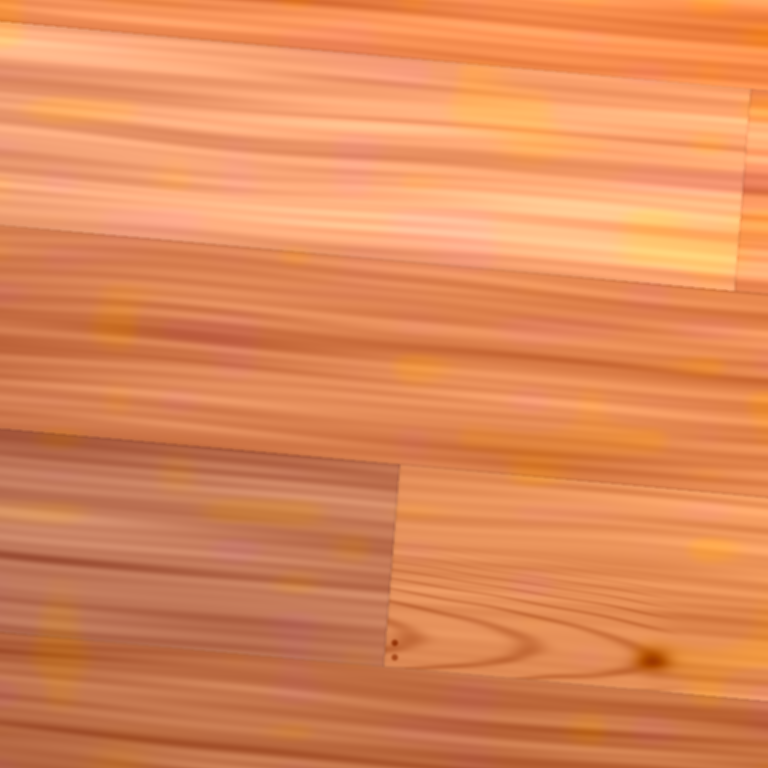
A WebGL 1 fragment shader for this texture:

```glsl
precision highp float;
// Warm, softly lit wooden floor: slightly tilted planks with long grain, butt joints and a small knot.
uniform vec2 u_resolution;

float hash(vec2 p) {
  p = fract(p * vec2(0.1371, 0.1173));
  p += dot(p, p.yx + 19.19);
  return fract((p.x + p.y) * p.x * 7.31);
}

float noise(vec2 p) {
  vec2 i = floor(p), f = fract(p);
  f = f * f * (3.0 - 2.0 * f);
  return mix(mix(hash(i), hash(i + vec2(1, 0)), f.x),
             mix(hash(i + vec2(0, 1)), hash(i + vec2(1, 1)), f.x), f.y);
}

// Soft dark line along the grain, sharper on its lower side
float streak(float v, float centre, float width) {
  float d = (v - centre) / width;
  return exp(-d * d * (d > 0.0 ? 4.0 : 0.6));
}

vec3 plankColor(float row, float side) {
  if (row < 0.0) return vec3(0.95, 0.56, 0.33);
  if (row < 1.0) return mix(vec3(0.97, 0.64, 0.45), vec3(0.93, 0.56, 0.37), side);
  if (row < 2.0) return vec3(0.87, 0.51, 0.31);
  if (row < 3.0) return mix(vec3(0.80, 0.49, 0.35), vec3(0.88, 0.53, 0.32), side);
  return vec3(0.80, 0.46, 0.28);
}

vec3 wood(vec2 p) {
  // Tilted plank axes, with v running downwards
  float u = p.x + 0.08 * p.y;
  float v = p.y - 0.09 * p.x;
  float row = floor((v - 0.028) / 0.265);
  // Even rows have a joint inside the canvas
  float joint = 0.987 - 0.209 * row + 9.0 * mod(row, 2.0);
  float side = step(joint, u);
  vec3 color = plankColor(row, side);

  // Long grain at three scales, different in every plank
  vec2 seed = vec2(row * 7.3 + side * 31.7 + 40.0, row * 13.1 + side * 5.9 + 60.0);
  float w = v + 0.012 * (noise(vec2(u * 3.0, v * 6.0) + seed) - 0.5);
  float broad = noise(vec2(u * 1.3, w * 19.0) + seed) - 0.5;
  float medium = noise(vec2(u * 2.2, w * 52.0) + seed * 1.7) - 0.5;
  float fine = noise(vec2(u * 4.0, w * 125.0) + seed * 2.3) - 0.5;
  float tone = 0.13 * broad + 0.15 * medium + 0.09 * fine;
  tone += 0.025 * sin(w * 370.0 + 5.0 * broad);

  // Darker late-wood streaks that fade along their length
  float fade = 0.45 + 0.55 * noise(vec2(u * 3.5, v * 12.0) + seed);
  float dark = streak(w, -0.037, 0.016) + 0.5 * streak(w, 0.112, 0.007)
             + 0.9 * streak(w, 0.160, 0.015) + 0.45 * streak(w, 0.225, 0.006)
             + 0.85 * streak(w, 0.410, 0.012) + 0.6 * streak(w, 0.447, 0.009);
  if (row == 2.0 && side < 0.5)
    dark += streak(v, 0.568, 0.018) + streak(w, 0.645, 0.012) + streak(w, 0.722, 0.012);
  if (row > 2.0) dark += 0.7 * streak(w, 0.855, 0.012) + 0.7 * streak(w, 0.945, 0.012);
  tone -= 0.17 * dark * fade;

  // Nested arches ending at the knot in the lower right plank
  if (row == 2.0 && side > 0.5) {
    float d = v - 0.78 + 0.006 * (noise(p * 14.0) - 0.5);
    float ring = 0.5 + 0.5 * cos((p.x + 90.0 * d * d - 0.846) * 40.5);
    float near = smoothstep(0.14, 0.03, abs(d)) * smoothstep(0.90, 0.82, p.x);
    tone = mix(tone, tone * 0.45 + 0.04 - 0.14 * pow(ring, 5.0), near);
    vec2 knot = (p - vec2(0.853, 0.860)) / vec2(0.022, 0.016);
    tone -= 0.28 * exp(-dot(knot, knot));
    // Two nail holes beside the joint
    for (int i = 0; i < 2; i++) {
      float hole = length(p - vec2(0.514, 0.837 + 0.019 * float(i)));
      tone -= 0.28 * smoothstep(0.006, 0.002, hole);
    }
  }

  // Darker marks absorb more green and blue
  color += tone * vec3(0.82, 0.96, 0.88);

  // Patchy orange and rose tints
  float patchy = noise(p * vec2(13.0, 21.0) + 5.0);
  color += vec3(0.03, 0.025, -0.09) * smoothstep(0.62, 0.95, patchy);
  color += vec3(0.0, -0.015, 0.05) * smoothstep(0.35, 0.05, patchy);

  // Light from the upper right, warmer on the right
  color *= 0.94 + 0.10 * p.x + 0.09 * (0.5 - p.y);
  color.b -= 0.035 * (p.x - 0.5);

  // Faint seams
  float seam = abs(fract((v - 0.028) / 0.265 + 0.5) - 0.5) * 0.265;
  color *= 1.0 - 0.06 * smoothstep(0.004, 0.0, seam);
  color *= 1.0 - 0.07 * smoothstep(0.004, 0.0, abs(u - joint));
  return color;
}

void main() {
  vec2 p = gl_FragCoord.xy / u_resolution;
  p.y = 1.0 - p.y;
  // Average nearby samples for smooth edges and a slightly soft focus
  vec3 sum = vec3(0.0);
  for (int j = -1; j <= 1; j++)
    for (int i = -1; i <= 1; i++)
      sum += wood(p + 0.0013 * vec2(float(i), float(j)));
  gl_FragColor = vec4(clamp(sum / 9.0, 0.0, 1.0), 1.0);
}
```
